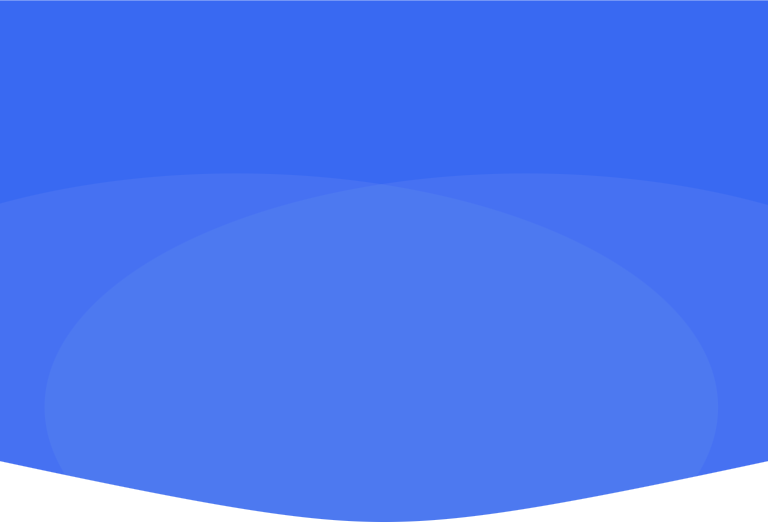
Write a Shadertoy shader that draws this background.

```glsl
const vec3 SKY_BLUE = vec3(0.225, 0.413, 0.950);
const vec3 SINGLE_BLUE = vec3(0.275, 0.443, 0.950);
const vec3 OVERLAP_BLUE = vec3(0.302, 0.474, 0.943);
const vec3 PAPER = vec3(1.0);

// All places and sizes are fractions of the canvas
const vec2 PAIR_CENTER = vec2(0.4965, 0.223);
const float PAIR_OFFSET = 0.1885;
const vec2 ELLIPSE_RADII = vec2(0.627, 0.446);

const float BOWL_BASE = 0.0038;
const float BOWL_ROUNDNESS = 0.0634;
const float BOWL_SLOPE = 0.336;

const float TOP_LINE_HEIGHT = 0.0019;
const float TOP_LINE_STRENGTH = 0.3;

// Coverage of the region where the signed field is negative
float coverage(float field) {
    return clamp(0.5 - field / max(fwidth(field), 1e-6), 0.0, 1.0);
}

float ellipseField(vec2 p, vec2 center, vec2 radii) {
    return length((p - center) / radii) - 1.0;
}

// Height of the hyperbolic lower edge
float bowlHeight(float x) {
    float run = BOWL_SLOPE * (x - 0.5);
    return BOWL_BASE + length(vec2(BOWL_ROUNDNESS, run)) - BOWL_ROUNDNESS;
}

void mainImage(out vec4 fragColor, in vec2 fragCoord) {
    vec2 uv = fragCoord / iResolution.xy;

    // Two overlapping translucent ellipses
    vec2 offset = vec2(PAIR_OFFSET, 0.0);
    float left = coverage(ellipseField(uv, PAIR_CENTER - offset, ELLIPSE_RADII));
    float right = coverage(ellipseField(uv, PAIR_CENTER + offset, ELLIPSE_RADII));
    vec3 color = mix(SKY_BLUE, SINGLE_BLUE, max(left, right));
    color = mix(color, OVERLAP_BLUE, min(left, right));

    // Faint light line along the top
    float topLine = coverage(1.0 - TOP_LINE_HEIGHT - uv.y);
    color = mix(color, PAPER, topLine * TOP_LINE_STRENGTH);

    // White area below the curved edge
    color = mix(color, PAPER, coverage(uv.y - bowlHeight(uv.x)));

    fragColor = vec4(color, 1.0);
}
```
